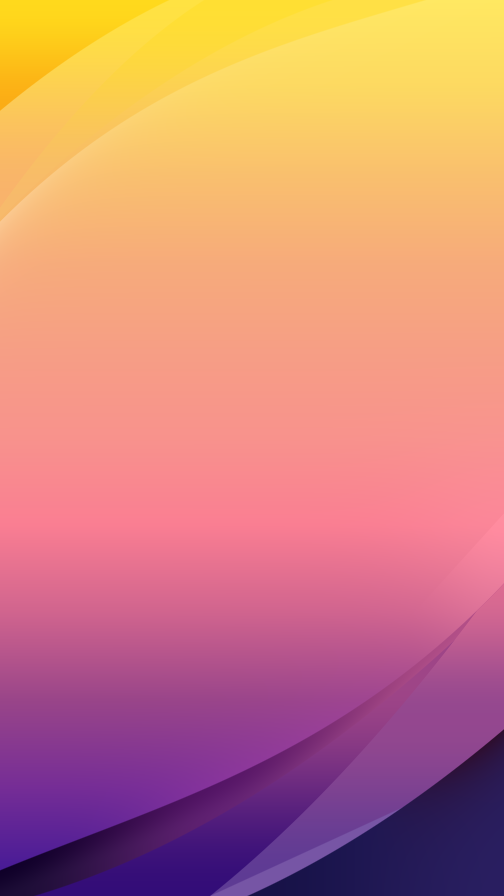
Reproduce this background procedurally as a Shadertoy shader.

```glsl
// Height of a cubic curve at x, from constant to cubic term
float arc(float x, float a, float b, float c, float d) {
    return a + x * (b + x * (c + x * d));
}

// Smooth coverage of the side where dist is positive
float cover(float dist) {
    float w = 0.9 / iResolution.y;
    return smoothstep(-w, w, dist);
}

// Vertical sweep from yellow through pink to violet
vec3 sunset(float y) {
    vec3 stops[11] = vec3[11](
        vec3(1.0, 0.91, 0.38), vec3(0.99, 0.85, 0.38), vec3(0.977, 0.75, 0.43),
        vec3(0.966, 0.67, 0.48), vec3(0.965, 0.62, 0.52), vec3(0.972, 0.573, 0.55),
        vec3(0.98, 0.494, 0.573), vec3(0.816, 0.392, 0.557), vec3(0.6, 0.27, 0.537),
        vec3(0.46, 0.176, 0.588), vec3(0.27, 0.1, 0.588));
    float t = clamp((1.0 - y) * 10.24, 0.0, 9.999);
    int i = int(t);
    return mix(stops[i], stops[i + 1], fract(t));
}

void mainImage(out vec4 fragColor, in vec2 fragCoord) {
    vec2 uv = fragCoord / iResolution.xy;
    float x = uv.x, y = uv.y;
    vec3 color = sunset(y);

    // Heights of the upper sheets, inner to outer
    float topBody = arc(x, 0.7526, 0.5646, -0.4938, 0.2037);
    float topThin = arc(x, 0.7565, 0.5544, -0.2809, 0.0);
    float topFold = arc(x, 0.7682, 0.7858, -0.5273, 0.0);
    float topRim = arc(x, 0.8763, 0.4663, -0.2916, 0.0);

    // Heights of the lower sheets, inner to outer
    float lowBody = arc(x, 0.0286, 0.2311, -0.0899, 0.1791);
    float lowShade = arc(x, -0.0104, 0.1394, 0.2092, 0.0);
    float lowFold = min(arc(x, -0.1391, 0.216, 0.2826, 0.0), lowBody);
    float lowRim = arc(x, -0.0715, 0.0377, 0.2199, 0.0);

    // Glows along the borders of the central sheet
    float topGlow = exp(-max(topBody - y, 0.0) * 32.0) * exp(-x * 3.5);
    color = mix(color, vec3(1.0, 0.9, 0.74), 0.42 * topGlow);
    float lowGlow = exp(-max(y - lowBody, 0.0) * 22.0) * smoothstep(0.1, 0.5, x);
    color = mix(color, vec3(0.7, 0.27, 0.68), 0.3 * lowGlow * (1.0 - smoothstep(0.6, 0.95, x)));
    float sideGlow = exp(-dot((uv - vec2(1.02, 0.4)) * vec2(5.0, 9.0), (uv - vec2(1.02, 0.4)) * vec2(5.0, 9.0)));
    color = mix(color, vec3(1.0, 0.62, 0.68), 0.25 * sideGlow);
    color += 0.025 * cover(0.427 + 0.62 * (x - 1.0) - y) * smoothstep(0.8, 1.0, x);

    // Upper sheets
    float rise = smoothstep(0.77, 1.0, y);
    vec3 thinBand = mix(vec3(0.97, 0.72, 0.41), vec3(1.0, 0.88, 0.27), rise);
    vec3 foldBand = mix(vec3(0.97, 0.73, 0.42), vec3(1.0, 0.875, 0.2), rise);
    vec3 rimBand = mix(vec3(0.975, 0.7, 0.42), vec3(1.0, 0.885, 0.26), rise);
    vec3 corner = mix(vec3(0.985, 0.67, 0.08), vec3(1.0, 0.85, 0.11), smoothstep(0.87, 1.0, y));
    color = mix(color, thinBand, cover(y - topBody));
    color = mix(color, foldBand, cover(y - topThin));
    color = mix(color, rimBand, cover(y - topFold));
    color = mix(color, corner, cover(y - topRim));

    // Shaded lower band, darkest below the central sheet
    vec3 shade = mix(vec3(0.06, 0.0, 0.16), vec3(0.33, 0.08, 0.4), smoothstep(0.0, 0.46, x));
    shade = mix(shade, vec3(0.7, 0.31, 0.53), smoothstep(0.4, 0.95, x));
    shade += 0.05 * smoothstep(0.0, 0.035, lowBody - y);
    color = mix(color, shade, cover(lowBody - y));

    // Violet fold and the lighter rim sheet
    vec3 fold = mix(vec3(0.2, 0.05, 0.47), vec3(0.62, 0.27, 0.53), smoothstep(0.0, 0.24, y));
    color = mix(color, fold, cover(lowShade - y));
    vec3 rim = mix(vec3(0.37, 0.23, 0.58), vec3(0.58, 0.28, 0.56), smoothstep(0.02, 0.2, y));
    rim = mix(rim, vec3(0.86, 0.42, 0.57), smoothstep(0.2, 0.35, y));
    color = mix(color, rim, cover(lowFold - y));

    // Lavender sliver above the navy corner
    float sliver = cover(-0.1078 + 0.2587 * x - y) * cover(lowFold - y);
    color = mix(color, vec3(0.48, 0.35, 0.66), 0.85 * sliver);
    vec3 navy = mix(vec3(0.09, 0.07, 0.28), vec3(0.16, 0.12, 0.38), smoothstep(0.5, 1.0, x));
    float shadow = exp(-max(lowRim - y, 0.0) * 26.0) * smoothstep(0.7, 1.0, x);
    navy = mix(navy, vec3(0.18, 0.05, 0.17), shadow);
    color = mix(color, navy, cover(lowRim - y));

    fragColor = vec4(color, 1.0);
}
```
